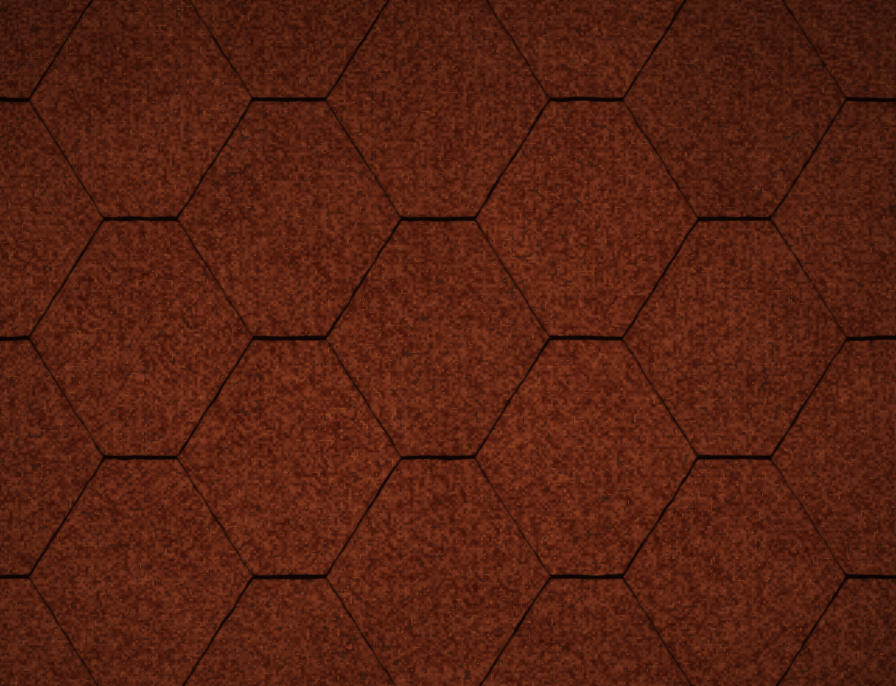
Write a Shadertoy shader that draws this pattern.

```glsl
const vec2 PERIOD = vec2(0.4328, 0.3480);   // spacing of tiles in one sublattice
const vec2 ORIGIN = vec2(0.638, 0.507);     // centre of the middle tile
const float HALF_EDGE = 0.0527;             // half length of the flat edge
const vec3 DARK_GRAIN = vec3(0.245, 0.068, 0.030);
const vec3 LIGHT_GRAIN = vec3(0.455, 0.198, 0.108);
const vec3 SEAM = vec3(0.065, 0.018, 0.012);

float hash(vec2 p) {
    return fract(sin(dot(p, vec2(127.1, 311.7))) * 43758.5453);
}

float noise(vec2 p) {
    vec2 i = floor(p), f = fract(p);
    f = f * f * (3.0 - 2.0 * f);
    return mix(mix(hash(i), hash(i + vec2(1, 0)), f.x),
               mix(hash(i + vec2(0, 1)), hash(i + vec2(1, 1)), f.x), f.y);
}

// Signed distance to the slanted sides of a flat-topped hexagon
float slantDistance(vec2 q, vec2 period, float halfEdge) {
    float halfWidth = 0.5 * period.x - halfEdge;
    vec2 normal = normalize(vec2(0.5 * period.y, halfWidth - halfEdge));
    return dot(abs(q) - vec2(halfWidth, 0.0), normal);
}

float hexDistance(vec2 q, vec2 period, float halfEdge) {
    return max(abs(q.y) - 0.5 * period.y, slantDistance(q, period, halfEdge));
}

// Local tile position in xy, tile index in zw
vec4 hexTile(vec2 p, vec2 period, float halfEdge) {
    vec2 idA = floor(p / period + 0.5);
    vec2 idB = floor(p / period) + 0.5;
    vec2 a = p - idA * period, b = p - idB * period;
    return hexDistance(a, period, halfEdge) < hexDistance(b, period, halfEdge)
        ? vec4(a, idA) : vec4(b, idB);
}

float stroke(float d, float halfWidth, float blur) {
    return 1.0 - smoothstep(halfWidth - blur, halfWidth + blur, d);
}

vec3 granules(vec2 p) {
    float fine = noise(p * 245.0);
    float coarse = noise(p * 120.0 + 37.0);
    float patches = noise(p * 14.0 + 5.0);
    float tone = 0.5 + 0.85 * (fine - 0.5) + 0.4 * (coarse - 0.5) + 0.16 * (patches - 0.5);
    vec3 color = mix(DARK_GRAIN, LIGHT_GRAIN, tone);

    // Scattered charcoal and ochre chips
    float charcoal = smoothstep(0.78, 0.92, noise(p * 190.0 + 71.0));
    float ochre = smoothstep(0.82, 0.95, noise(p * 215.0 + 113.0));
    color = mix(color, vec3(0.17, 0.085, 0.06), 0.6 * charcoal);
    return mix(color, vec3(0.55, 0.27, 0.13), 0.55 * ochre);
}

void mainImage(out vec4 fragColor, in vec2 fragCoord) {
    vec2 uv = fragCoord / iResolution.y;
    float pixel = 1.0 / iResolution.y;

    // Slightly uneven cut lines
    vec2 wobble = vec2(noise(uv * 55.0), noise(uv * 55.0 + 19.0)) - 0.5;
    vec2 p = uv - ORIGIN + 0.0022 * wobble;
    vec4 tile = hexTile(p, PERIOD, HALF_EDGE);
    vec2 q = tile.xy;

    // Granulated surface with a small tint per tile
    vec3 color = granules(uv) * (0.97 + 0.06 * hash(tile.zw + 3.0));

    // Thin slanted joints: rising ones are darker than falling ones
    float rising = step(q.x * q.y, 0.0);
    float wear = noise(uv * 60.0 + 41.0);
    float side = abs(slantDistance(q, PERIOD, HALF_EDGE));
    float joint = stroke(side, mix(0.0012, 0.0016, rising) + 0.0008 * (wear - 0.5), pixel);
    joint *= mix(0.55, 0.82, rising) + 0.35 * (wear - 0.5);
    color *= 1.0 - 0.16 * stroke(side, 0.003, 0.003);
    color = mix(color, SEAM, clamp(joint, 0.0, 1.0));

    // Thick flat edges with a soft shadow
    vec2 toEdge = vec2(max(abs(q.x) - HALF_EDGE, 0.0), 0.5 * PERIOD.y - abs(q.y));
    float flatEdge = length(toEdge);
    color *= 1.0 - 0.25 * stroke(flatEdge, 0.004, 0.004);
    color = mix(color, SEAM * 0.7, 0.95 * stroke(flatEdge, 0.0029 + 0.0008 * (wear - 0.5), pixel));

    // Light falls off towards the corners, most at the top
    vec2 fromLight = fragCoord / iResolution.xy - vec2(0.47, 0.42);
    color *= 1.12 - 0.75 * dot(fromLight, fromLight);

    fragColor = vec4(color, 1.0);
}
```
